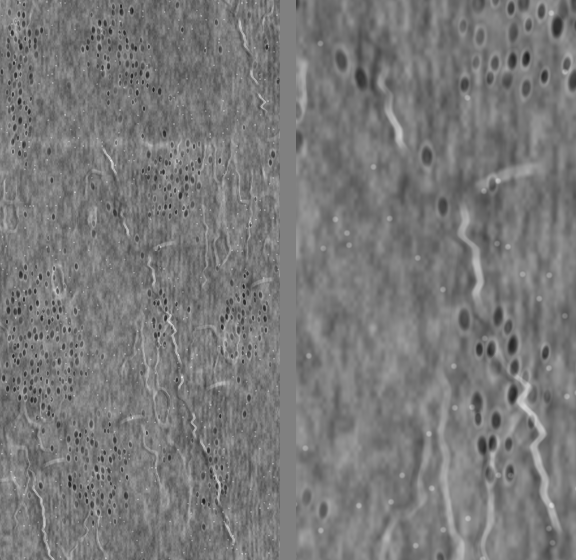
Left: the whole. Right: its middle third, enlarged.
Give the GLSL for this texture, as a Shadertoy shader.

```glsl
// Grey micrograph of a fibrous, scaly surface with pits, flakes and torn edges
#define BASE_GREY 0.474
#define GRAIN 0.085
#define PIT_GRID vec2(50.0, 32.0)
#define PIT_DEPTH 0.25
#define RIM_LIGHT 0.075
#define FLAKE_LIGHT 0.13
#define TEAR_LIGHT 0.24
#define RIPPLE_COLUMNS 62.0
#define RIPPLE_DEPTH 0.05
#define SPECK_LIGHT 0.16
#define LEDGE_Y 1.485
#define TAU 6.2832

// Pitted patches: centre, radii
const vec4 PATCHES[8] = vec4[8](
    vec4(0.13, 0.76, 0.15, 0.34), vec4(0.07, 1.72, 0.10, 0.28),
    vec4(0.43, 1.78, 0.13, 0.24), vec4(0.64, 1.36, 0.12, 0.15),
    vec4(0.34, 0.31, 0.14, 0.25), vec4(0.88, 0.85, 0.09, 0.20),
    vec4(0.58, 0.85, 0.05, 0.14), vec4(0.77, 0.32, 0.05, 0.17));
// Torn edges: top x, top y, bottom y, lean
const vec4 TEARS[5] = vec4[5](
    vec4(0.36, 1.48, 1.08, 0.33), vec4(0.54, 1.10, 0.41, 0.23),
    vec4(0.72, 0.44, -0.05, 0.25), vec4(0.80, 2.05, 1.56, 0.36),
    vec4(0.10, 0.33, -0.05, 0.27));
// Raised scale tips
const vec2 TIPS[5] = vec2[5](vec2(0.55, 1.11), vec2(0.90, 0.98),
    vec2(0.43, 0.49), vec2(0.155, 0.335), vec2(0.74, 0.61));

float hash(vec2 p) {
    vec3 q = fract(vec3(p.xyx) * 0.1031);
    q += dot(q, q.yzx + 33.33);
    return fract((q.x + q.y) * q.z);
}

float noise(vec2 p) {
    vec2 i = floor(p), f = fract(p);
    f = f * f * (3.0 - 2.0 * f);
    return mix(mix(hash(i), hash(i + vec2(1, 0)), f.x),
               mix(hash(i + vec2(0, 1)), hash(i + vec2(1, 1)), f.x), f.y);
}

float signedNoise(vec2 p) { return 2.0 * noise(p) - 1.0; }

// Upright fibres at four scales
float grain(vec2 p) {
    return signedNoise(p * vec2(120, 52)) + 0.8 * signedNoise(p * vec2(56, 19) + 31.0)
         + 0.5 * signedNoise(p * vec2(215, 140) + 77.0) + 0.4 * signedNoise(p * vec2(6, 4) + 9.0);
}

float pitDensity(vec2 p) {
    float density = 0.03, ragged = 0.35 * signedNoise(p * vec2(14, 9) + 5.0);
    for (int i = 0; i < 8; i++) {
        float r = length((p - PATCHES[i].xy) / PATCHES[i].zw) + ragged;
        density = max(density, 0.8 * (1.0 - smoothstep(0.5, 1.1, r)));
    }
    return density;
}

// Dark oval holes with pale rims
float pits(vec2 p) {
    vec2 g = p * PIT_GRID, cell = floor(g);
    float hole = 0.0, rim = 0.0;
    for (int y = -1; y <= 1; y++)
    for (int x = -1; x <= 1; x++) {
        vec2 id = cell + vec2(x, y);
        vec2 centre = id + 0.2 + 0.6 * vec2(hash(id + 3.0), hash(id + 71.0));
        if (hash(id + 19.0) > pitDensity(centre / PIT_GRID)) continue;
        vec2 d = g - centre;
        d.x += 0.25 * d.y * signedNoise(centre * 0.2);
        float size = mix(0.7, 1.35, hash(id + 43.0));
        float r = length(d / (vec2(0.26, 0.32) * size));
        float depth = mix(0.4, 1.0, hash(id + 57.0));
        hole = max(hole, depth * (1.0 - smoothstep(0.5, 1.25, r)));
        rim = max(rim, depth * smoothstep(0.9, 1.35, r) * (1.0 - smoothstep(1.4, 2.0, r)));
    }
    return RIM_LIGHT * rim * (1.0 - hole) - PIT_DEPTH * hole;
}

// Thin wandering crests
float crest(vec2 p) {
    p.x += 0.008 * signedNoise(p * vec2(45, 38));
    float n = abs(signedNoise(p * vec2(24, 9) + 13.0));
    return 1.0 - smoothstep(0.04, 0.2, n);
}

// Columns of small upright cells
float ripples(vec2 p) {
    float u = p.x * RIPPLE_COLUMNS + 1.6 * noise(p * vec2(8, 6));
    float v = p.y * 27.0 + hash(vec2(floor(u), 4.0)) + noise(p * 18.0);
    return sin(TAU * u) * (0.65 + 0.35 * sin(TAU * v));
}

float specks(vec2 p) {
    vec2 g = p * 62.0, id = floor(g);
    vec2 centre = 0.3 + 0.4 * vec2(hash(id + 7.0), hash(id + 29.0));
    float r = length(fract(g) - centre);
    return step(0.94, hash(id + 91.0)) * (1.0 - smoothstep(0.1, 0.29, r));
}

void mainImage(out vec4 fragColor, in vec2 fragCoord) {
    vec2 p = fragCoord / iResolution.x;
    float grey = BASE_GREY + GRAIN * 0.88 * grain(p) + pits(p) + SPECK_LIGHT * specks(p);

    // Smooth plate above a pale ledge
    float span = smoothstep(0.07, 0.16, p.x) * (1.0 - smoothstep(0.76, 0.8, p.x));
    float rise = p.y - LEDGE_Y - 0.012 * signedNoise(vec2(p.x * 9.0, 2.0));
    float plate = span * smoothstep(-0.01, 0.02, rise);
    grey += span * 0.07 * exp(-pow(rise / 0.018, 2.0)) - 0.022 * plate;

    // Loose flakes, lit from the left
    float loose = smoothstep(0.4, 0.7, noise(p * vec2(9, 4) + 50.0)) * (1.0 - 0.8 * plate);
    grey += FLAKE_LIGHT * loose * (crest(p) - 0.5 * crest(p + vec2(0.009, 0.004)));

    // Torn edges, with rippled scales to their right
    float rippled = 0.25;
    for (int i = 0; i < 5; i++) {
        vec4 t = TEARS[i];
        float inside = smoothstep(t.z, t.z + 0.05, p.y) * (1.0 - smoothstep(t.y - 0.02, t.y, p.y));
        float wobble = 0.017 * signedNoise(vec2(p.y * 15.0, i)) + 0.008 * signedNoise(vec2(p.y * 55.0, i));
        float d = p.x - t.x - t.w * (t.y - p.y) - wobble;
        float patchy = smoothstep(0.2, 0.6, noise(vec2(p.y * 22.0, float(i) + 8.0)));
        grey += inside * patchy * TEAR_LIGHT * (1.0 - smoothstep(0.002, 0.007, abs(d)));
        grey -= inside * 0.09 * exp(-pow((d + 0.012) / 0.006, 2.0));
        rippled = max(rippled, inside * smoothstep(0.0, 0.02, d) * (1.0 - smoothstep(0.12, 0.24, d)));
    }
    grey += RIPPLE_DEPTH * rippled * ripples(p);

    // Scale tips: a shaded dimple under a bright curved lip
    for (int i = 0; i < 5; i++) {
        vec2 q = p - TIPS[i];
        float lip = abs(q.y - 0.6 * q.x + 4.0 * q.x * q.x);
        float reach = smoothstep(-0.01, 0.01, q.x) * (1.0 - smoothstep(0.06, 0.09, q.x));
        grey += 0.14 * reach * (1.0 - smoothstep(0.003, 0.011, lip));
        grey -= 0.11 * exp(-dot(q, q) / 0.0005);
    }
    fragColor = vec4(vec3(clamp(grey, 0.12, 0.88)), 1.0);
}
```
